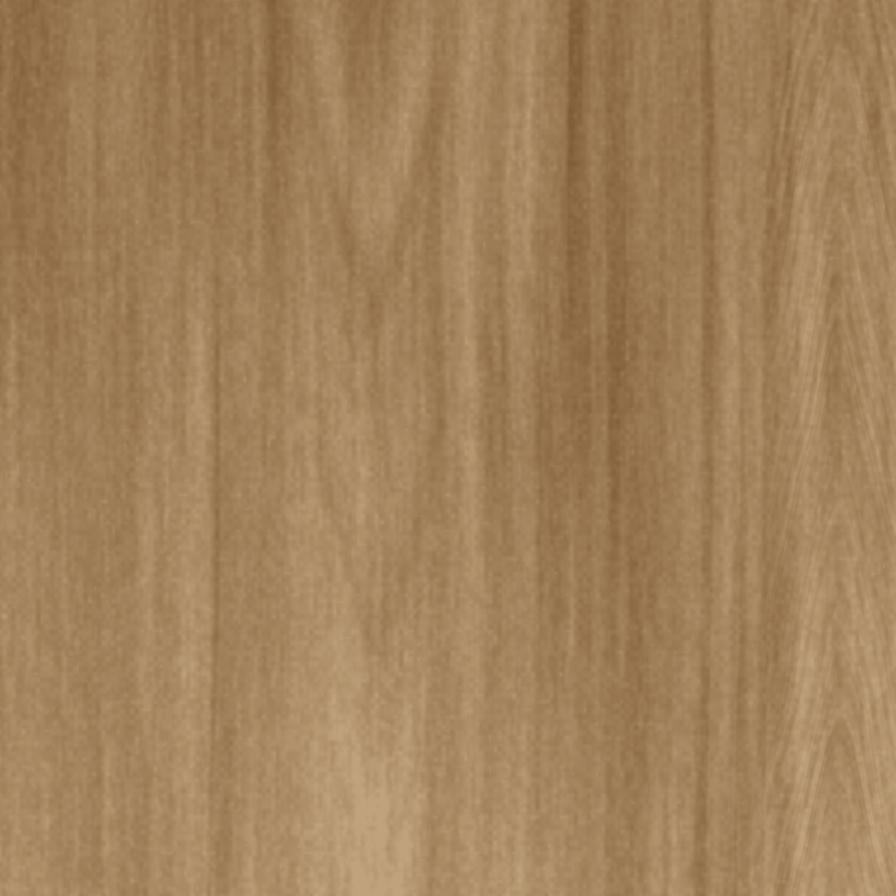
A three.js fragment shader for this texture:

```glsl
#define DARK_WOOD vec3(0.57, 0.44, 0.29)
#define LIGHT_WOOD vec3(0.70, 0.58, 0.43)
#define MEAN_TONE 0.62
#define VERTICAL_FADE 0.62
#define BROAD_STREAKS 0.70
#define MEDIUM_STREAKS 0.55
#define FINE_STREAKS 0.42
#define PORES 0.30
#define SPECKLE 0.34
#define RING_CONTRAST 0.50
#define FLAME_CONTRAST 0.75
#define WANDER 0.014

varying vec2 vUv;

float hash(vec2 p) {
  return fract(sin(dot(p, vec2(127.1, 311.7))) * 43758.5453);
}

// Value noise centred on zero
float noise(vec2 p) {
  vec2 cell = floor(p);
  vec2 f = fract(p);
  f = f * f * (3.0 - 2.0 * f);
  float low = mix(hash(cell), hash(cell + vec2(1.0, 0.0)), f.x);
  float high = mix(hash(cell + vec2(0.0, 1.0)), hash(cell + vec2(1.0, 1.0)), f.x);
  return mix(low, high, f.y) - 0.5;
}

// Soft vertical band around a centre line
float band(float x, float centre, float width) {
  float d = (x - centre) / width;
  return exp(-d * d);
}

// Long fibres from broad to hair-thin
float fibres(vec2 p) {
  float tone = BROAD_STREAKS * noise(p * vec2(9.0, 0.9) + 3.7);
  tone += MEDIUM_STREAKS * noise(p * vec2(34.0, 1.6) + 17.3);
  tone += FINE_STREAKS * noise(p * vec2(110.0, 3.5) + 41.9);
  return tone;
}

// Soft flame of V shapes pointing down
float flame(vec2 p) {
  float dx = p.x - 0.42;
  float level = p.y - 4.0 * sqrt(dx * dx + 0.0004);
  float tone = noise(vec2(level * 7.0, 5.3)) + 0.5 * noise(vec2(level * 19.0, 8.1));
  return tone * (1.0 - smoothstep(0.03, 0.12, abs(dx)));
}

// Thin growth rings in arches pointing up
float rings(vec2 p) {
  float dx = p.x - 0.94;
  float level = p.y + 4.5 * sqrt(dx * dx + 0.0001);
  level += 0.05 * noise(p * vec2(30.0, 9.0));
  float tone = noise(vec2(level * 42.0, 2.9)) + 0.4 * noise(vec2(level * 95.0, 6.1));
  return tone * (1.0 - smoothstep(0.05, 0.12, abs(dx)));
}

// Distinct dark and light streaks
float heartStreaks(vec2 p) {
  float top = smoothstep(0.15, 0.85, p.y);
  float lean = 0.03 * (p.y - 0.5);
  float tone = -0.48 * band(p.x, 0.625 + lean, 0.016) * top;
  tone += 0.28 * band(p.x, 0.592 + 0.5 * lean, 0.008) * smoothstep(0.2, 0.5, p.y);
  tone -= 0.40 * band(p.x, 0.305, 0.008) * smoothstep(0.65, 1.0, p.y);
  float lower = 1.0 - smoothstep(0.6, 0.76, p.y);
  tone += 0.26 * band(p.x, 0.215, 0.015) * lower;
  tone -= 0.32 * band(p.x, 0.238, 0.0035) * lower;
  return tone;
}

// Narrow dark lines, denser right of the centre
float darkLines(vec2 p) {
  float line = smoothstep(0.12, 0.42, noise(p * vec2(75.0, 1.3) + 63.0));
  float zone = smoothstep(0.52, 0.66, p.x) * (1.0 - smoothstep(0.83, 0.90, p.x));
  return -line * mix(0.08, 0.34, zone);
}

// Short pores and roundish surface flecks
float surfaceGrain(vec2 p) {
  float pores = noise(p * vec2(210.0, 38.0) + 11.0);
  float speckle = noise(p * vec2(190.0, 170.0) + 29.0);
  float glint = smoothstep(0.26, 0.46, noise(p * vec2(150.0, 125.0) + 83.0));
  return PORES * pores + SPECKLE * speckle + 0.18 * glint;
}

void main() {
  vec2 p = vUv;
  p.x += WANDER * noise(vUv * vec2(4.0, 2.6) + 9.0);

  // Darker towards the upper left, with cloudy patches
  float tone = MEAN_TONE + VERTICAL_FADE * (0.5 - vUv.y);
  tone -= 0.22 * (1.0 - smoothstep(0.0, 0.4, vUv.x)) * smoothstep(0.35, 0.8, vUv.y);
  tone += 0.30 * noise(vUv * vec2(5.0, 4.0) + 51.0);

  tone += fibres(p) + heartStreaks(p) + darkLines(p);
  tone += FLAME_CONTRAST * flame(p) + RING_CONTRAST * rings(p);
  tone += surfaceGrain(vUv);

  vec3 wood = mix(DARK_WOOD, LIGHT_WOOD, clamp(tone, -0.5, 1.4));
  gl_FragColor = vec4(wood, 1.0);
}
```
